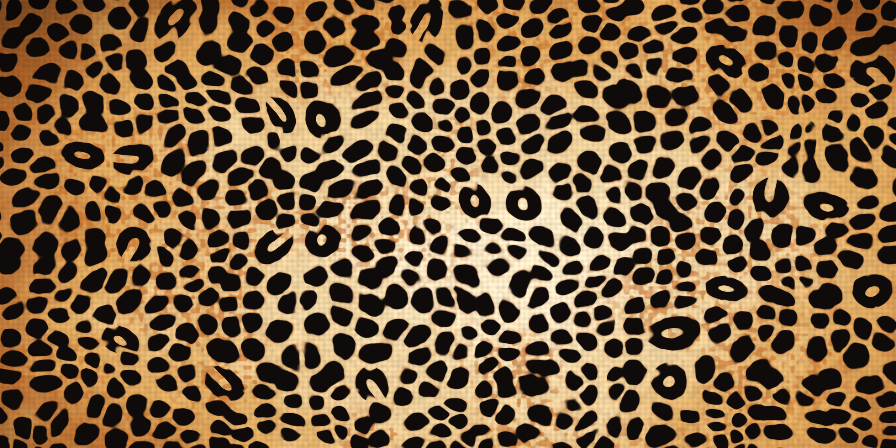
A Shadertoy shader for this texture:

```glsl
const vec2 DENSITY = vec2(18.0, 20.0); // spot cells per canvas height
const float AXIS_X = 0.677;            // first mirror axis, in canvas heights
const float AXIS_STEP = 20.0;          // cells between mirror axes
const float MIRROR_REACH = 6.0;        // mirrored cells on each side of an axis
const float RING_SHARE = 0.11;

const vec3 INK = vec3(0.060, 0.045, 0.038);
const vec3 PALE = vec3(0.98, 0.92, 0.79);
const vec3 CREAM = vec3(0.93, 0.82, 0.62);
const vec3 GOLD = vec3(0.87, 0.66, 0.37);
const vec3 AMBER = vec3(0.71, 0.42, 0.18);
const vec3 RUST = vec3(0.76, 0.41, 0.15);

float hash(vec2 p) {
    vec3 q = fract(p.xyx * 0.1031);
    q += dot(q, q.yzx + 33.33);
    return fract((q.x + q.y) * q.z);
}

vec2 hash2(vec2 p) {
    return vec2(hash(p + 11.7), hash(p + 57.3));
}

float noise(vec2 p) {
    vec2 i = floor(p), f = fract(p);
    f = f * f * (3.0 - 2.0 * f);
    return mix(mix(hash(i), hash(i + vec2(1, 0)), f.x),
               mix(hash(i + vec2(0, 1)), hash(i + vec2(1, 1)), f.x), f.y);
}

// Random key of a cell (xy), shared by mirrored cells, and its side (z)
vec3 mirrorKey(vec2 cell) {
    float axis = floor(cell.x / AXIS_STEP + 0.5);
    float m = cell.x - axis * AXIS_STEP;
    if (abs(m + 0.5) > MIRROR_REACH) return vec3(cell + 200.0, 1.0);
    float side = m < 0.0 ? -1.0 : 1.0;
    return vec3((m < 0.0 ? -1.0 - m : m) + axis * 38.0 + 400.0, cell.y + 200.0, side);
}

// Jittered cell centre; odd columns are staggered
vec2 seedPoint(vec2 cell) {
    vec3 key = mirrorKey(cell);
    vec2 jitter = 0.60 * (hash2(key.xy) - 0.5) * vec2(key.z, 1.0);
    return cell + 0.5 + jitter + vec2(0.0, 0.4 * mod(key.x, 2.0) - 0.2);
}

float blockKind(vec2 cell) {
    return hash(floor(mirrorKey(cell).xy / 2.0) + 7.0);
}

// Cells with the same group id melt into one spot
vec2 groupId(vec2 cell) {
    float kind = blockKind(cell);
    vec2 block = 2.0 * floor(cell / 2.0);
    if (kind < RING_SHARE) return block;              // ring
    if (kind < 0.28) return vec2(block.x, cell.y);    // wide bean
    if (kind < 0.38) return vec2(cell.x, block.y);    // tall bean
    vec2 oddCorner = step(0.5, hash2(block));
    if (kind < 0.48 && cell - block != oddCorner) return block + 0.25; // hook
    return cell;
}

// Oval ring around the origin, half of them opened to a C
float ringDepth(vec2 p, vec2 key) {
    float angle = 6.2832 * hash(key + 3.0);
    float c = cos(angle), s = sin(angle);
    vec2 v = mat2(c, -s, s, c) * p * vec2(1.0, 1.25);
    float outer = 0.86 - length(v);
    if (hash(key + 23.0) < 0.5) v.x -= clamp(v.x, 0.0, 1.0);
    return min(outer, length(v * vec2(1.0, 1.3)) - 0.31);
}

// Signed depth inside the spots, in cells
float spotDepth(vec2 p) {
    const float SHARP = 9.0;
    vec2 base = floor(p), nearest = base;
    float best = 1e5;
    for (int j = -1; j <= 1; j++)
    for (int i = -1; i <= 1; i++) {
        vec2 cell = base + vec2(i, j);
        float dist = length(p - seedPoint(cell));
        if (dist < best) { best = dist; nearest = cell; }
    }
    vec2 group = groupId(nearest);
    float own = 0.0, other = 0.0;
    for (int j = -2; j <= 2; j++)
    for (int i = -2; i <= 2; i++) {
        vec2 cell = base + vec2(i, j);
        float weight = exp(-SHARP * length(p - seedPoint(cell)));
        if (groupId(cell) == group) own += weight; else other += weight;
    }
    float gap = 0.06 + 0.07 * hash(group + 91.0);
    float depth = 0.5 * log(own / other) / SHARP - gap;
    if (blockKind(nearest) < RING_SHARE)
        return min(depth, ringDepth(p - group - 1.0, group));
    return min(depth, 0.47 + log(own) / SHARP);
}

// Fur ground: pale centre, amber rim, mottled patches
vec3 furColor(vec2 p, float rim) {
    float tone = rim + 0.25 * (noise(p * 4.0) - 0.5) + 0.15 * (noise(p * 17.0) - 0.5);
    vec3 fur = mix(PALE, CREAM, smoothstep(0.15, 0.50, tone));
    fur = mix(fur, GOLD, smoothstep(0.50, 0.92, tone));
    return mix(fur, AMBER, smoothstep(0.88, 1.25, tone));
}

void mainImage(out vec4 fragColor, in vec2 fragCoord) {
    vec2 p = fragCoord / iResolution.y;
    vec2 uv = fragCoord / iResolution.xy;
    float rim = length((uv - vec2(0.54, 0.42)) * vec2(1.9, 1.6));

    // Spots with slightly ragged outlines
    vec2 warp = vec2(noise(p * 7.0), noise(p * 7.0 + 40.0)) - 0.5;
    vec2 q = (p - vec2(AXIS_X, 0.0)) * DENSITY + 0.9 * warp;
    float depth = spotDepth(q) + 0.08 * (noise(p * 70.0) - 0.5);

    // Rust flecks and scorched spot borders
    vec3 color = furColor(p, rim);
    float cluster = smoothstep(0.30, 0.70, noise(p * 6.0 + 9.0));
    float fleck = smoothstep(0.50, 0.75, noise(p * 95.0)) * cluster;
    float scorch = smoothstep(-0.10, 0.0, depth) * noise(p * 30.0 + 5.0);
    color = mix(color, RUST, clamp(0.55 * fleck + 0.5 * scorch, 0.0, 0.8));

    // Woven threads
    vec2 thread = cos(p * 6.2832 * 85.0);
    color *= 1.0 + 0.025 * (thread.x + thread.y) + 0.10 * (noise(p * 120.0) - 0.5);

    float soft = 0.01 + 0.5 * DENSITY.y / iResolution.y;
    color = mix(color, INK, smoothstep(-soft, soft, depth));
    color *= 1.0 - 0.4 * smoothstep(1.0, 1.5, rim);
    fragColor = vec4(color, 1.0);
}
```
